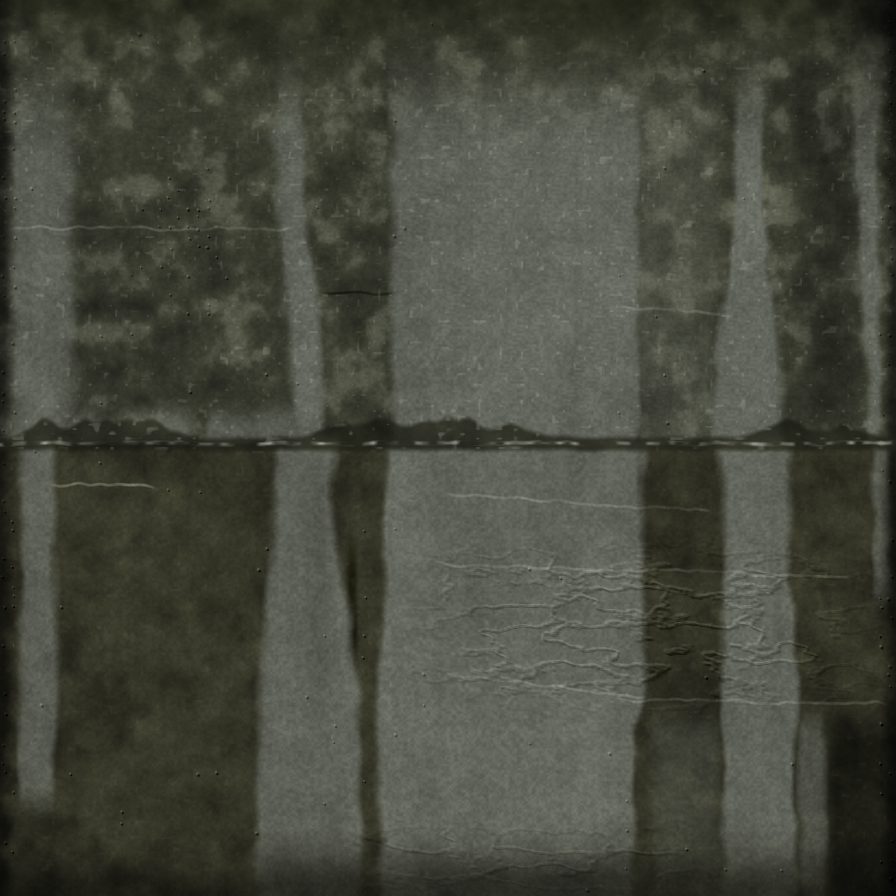
This texture is drawn by a WebGL 2 fragment shader. Its source:

```glsl
#version 300 es
precision highp float;
// Weathered concrete slabs: pale vertical washes over dark, mottled grime,
// split by a rough horizontal seam. Soft stripes with noise-warped edges form
// the stains; embossed noise adds wrinkles, pits and grain.
uniform vec2 u_resolution;
out vec4 fragColor;

float hash(vec2 p) {
  return fract(sin(dot(p, vec2(127.1, 311.7))) * 43758.5);
}

float noise(vec2 p) {
  vec2 i = floor(p), f = fract(p);
  f = f * f * (3. - 2. * f);
  return mix(mix(hash(i), hash(i + vec2(1, 0)), f.x),
             mix(hash(i + vec2(0, 1)), hash(i + vec2(1, 1)), f.x), f.y);
}

float fbm(vec2 p) {
  float sum = 0., amp = .5;
  for (int i = 0; i < 5; i++) {
    sum += amp * noise(p);
    p = mat2(1.6, 1.2, -1.2, 1.6) * p + 7.3;
    amp *= .5;
  }
  return sum / .97;
}

float stripe(float x, float a, float b, float soft) {
  return smoothstep(a - soft, a + soft, x) * (1. - smoothstep(b - soft, b + soft, x));
}

// Pale washes of the upper slab
float upperWash(float x, float y) {
  float rise = smoothstep(.54, .82, y);
  float wash = .8 * stripe(x, .012, .08, .012);
  wash = max(wash, .9 * stripe(x, .328 - .02 * rise, .362 - .025 * rise, .007));
  wash = max(wash, stripe(x, .437, .714, .007));
  wash = max(wash, .3 * stripe(x, .7, .8, .01));
  wash = max(wash, stripe(x, .797 + .025 * rise, .872 - .02 * rise, .006));
  wash = max(wash, .85 * stripe(x, .968 - .013 * rise, .981, .005));
  float foot = 1. - smoothstep(.53, .565, y + .025 * noise(vec2(x * 32., 4)));
  foot *= stripe(x, .04, .34, .02) * (1. - stripe(x, .21, .235, .006));
  return max(wash, .75 * foot) * (1. - .9 * smoothstep(.8, .96, y));
}

// Pale washes of the lower slab
float lowerWash(float x, float y) {
  float fall = 1. - smoothstep(.2, .46, y), low = 1. - smoothstep(.17, .22, y);
  float wash = .85 * stripe(x, .023, .062, .006) * smoothstep(.08, .13, y);
  wash = max(wash, .9 * stripe(x, .308 - .02 * fall, .372 + .03 * fall, .007));
  wash = max(wash, stripe(x, .431 - .007 * fall, .718 - .011 * low, .006));
  wash = max(wash, .35 * low * stripe(x, .73, .8, .012));
  wash = max(wash, .95 * stripe(x, .806, .878 + .012 * fall, .006));
  wash = max(wash, .65 * low * stripe(x, .895, .92, .006));
  wash = max(wash, .75 * stripe(x, .977, .994, .005) * smoothstep(.31, .36, y));
  return wash * mix(.35, 1., smoothstep(0., .09, y));
}

// Ridged, sideways-stretched height field
float wrinkle(vec2 p) {
  return 1. - smoothstep(0., .06, abs(fbm(p * vec2(17, 48)) - .5));
}

// Thin broken scratch from x0 to x1, starting at height y0
float scratch(vec2 p, float y0, float x0, float x1, float slope) {
  float d = p.y - y0 - slope * (p.x - x0) - .005 * (noise(p.xx * 45.) - .5);
  return stripe(d, -.0015, .0015, .001) * stripe(p.x, x0, x1, .008)
       * (.35 + .65 * noise(p * vec2(70, 20)));
}

// Embossed pits, at most one per cell, lit from the upper left
float pits(vec2 p, float density) {
  vec2 id = floor(p), q = fract(p) - .3 - .4 * vec2(hash(id + 3.), hash(id + 8.));
  float size = .12 + .14 * hash(id + 5.);
  float dent = smoothstep(-size, 0., -length(q)) - .8 * smoothstep(-size, 0., -length(q - vec2(-.14, .18)));
  return dent * step(1. - density, hash(id));
}

void main() {
  vec2 uv = gl_FragCoord.xy / u_resolution;
  float x = uv.x, y = uv.y, upper = smoothstep(.502, .508, y);
  float cloud = fbm(uv * 9.) - .5, mottle = fbm(uv * 38. + 11.) - .5;

  // Stains with ragged edges
  float edge = x + .012 * (fbm(uv * vec2(20, 26)) - .5) + .006 * (noise(uv * vec2(90, 14)) - .5);
  float wash = mix(lowerWash(edge, y), upperWash(edge, y), upper);
  wash *= .86 + .28 * noise(uv * vec2(45, 3));
  vec3 grime = mix(vec3(.195, .196, .145), vec3(.235, .243, .193), upper);
  grime *= 1. + .75 * mottle + .45 * cloud;
  grime += .06 * upper * smoothstep(0., .22, mottle);
  grime *= 1. - .3 * stripe(x, .89, .965, .035) * stripe(y, .52, .88, .04);
  grime *= 1. - .45 * smoothstep(.915, .935, x) * (1. - smoothstep(.17, .22, y));
  vec3 pale = vec3(.383, .395, .358) * (1. + .16 * (cloud + mottle));
  vec3 color = mix(grime, pale, min(wash, 1.));
  color -= .1 * stripe(x, .388, .398, .004) * stripe(y, .26, .39, .03);

  // Wrinkled skin at the lower right and the foot
  float skin = stripe(x, .5, .93, .09) * stripe(y, .22, .38, .035);
  skin = max(skin, .6 * stripe(x, .4, .76, .05) * stripe(y, .01, .075, .02));
  color += .085 * skin * (wrinkle(uv) - wrinkle(uv + vec2(-.002, .003)));

  // Scratches
  color += .28 * scratch(uv, .459, .06, .17, -.02)
    + .12 * (scratch(uv, .745, .015, .33, 0.) + scratch(uv, .658, .69, .81, -.09)
    + scratch(uv, .449, .5, .79, -.07) + scratch(uv, .37, .49, .95, -.03)
    + scratch(uv, .248, .5, .72, -.12) + scratch(uv, .218, .7, .99, -.01)
    - scratch(uv, .672, .36, .44, 0.));

  // Pits, dust and grain
  float cluster = 1. - smoothstep(.02, .13, length((uv - vec2(.205, .73)) * vec2(1.5, 1)));
  float sides = 1. - smoothstep(.008, .025, min(x, 1. - x));
  color -= .17 * pits(uv * 92., .012 + .28 * (cluster + sides));
  color += .07 * smoothstep(.82, .96, noise(uv * 170.)) * (.3 + .7 * upper);
  color *= .87 + .13 * (noise(uv * 230.) + noise(uv * 410.));

  // Grimy borders
  float crust = smoothstep(.9, 1.02, y + .1 * cloud);
  color = mix(color, vec3(.14, .15, .095) * (1. + mottle), .85 * crust);
  color *= mix(.62, 1., smoothstep(0., .06, y + .03 * cloud));
  color *= mix(.45, 1., smoothstep(0., .02, min(x, 1. - x) + .012 * mottle));
  color *= mix(.35, 1., smoothstep(0., .13, length(uv - 1.)));

  // Seam: dark gap, crumbling lip and broken bright edge
  float seam = y - .505 - .003 * (noise(uv.xx * 35.) - .5);
  float crumble = stripe(x, .03, .2, .02) + stripe(x, .36, .59, .03) + stripe(x, .85, .96, .03);
  float gap = stripe(seam, -.008, .007 + crumble * (.007 + .014 * noise(uv.xx * 42.)), .004);
  float chips = noise(uv * vec2(120, 190));
  color = mix(color, vec3(.13, .135, .095) * (1. + .9 * mottle), .8 * gap);
  color += .26 * stripe(seam, -.002, .002, .0015) * smoothstep(.2, .85, chips);
  color += .13 * gap * smoothstep(.72, .95, chips);
  fragColor = vec4(clamp(color, 0., 1.), 1);
}
```
